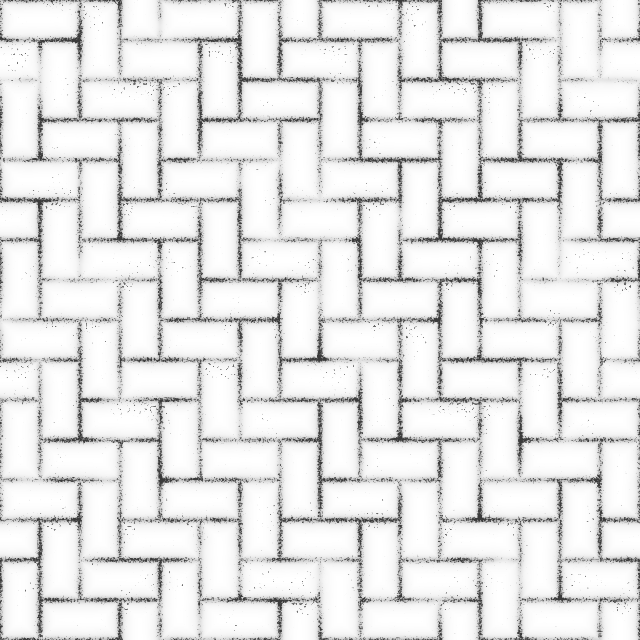
Reproduce this texture map procedurally as a Shadertoy shader.

```glsl
// Herringbone paving: 2x1 bricks on a 16 by 16 cell grid, white with worn, sooty joints.
// A diagonal cell index finds each brick; its edge distance gives joints and shading,
// and wrapping gradient noise breaks the joints into grains and scatters grit.

const float CELLS = 16.0;
const float GRAIN_FINE = 400.0;
const float GRAIN_COARSE = 240.0;
const float JOINT_WIDTH = 0.078;
const float INK_TONE = 0.23;

// Random unit vector for a lattice point
vec2 gradientAt(vec2 cell, float period, uint seed) {
    uvec2 c = uvec2(mod(cell, period));
    uint h = (c.x + seed * 977u) * 1597334677u ^ (c.y + 131u) * 3812015801u;
    h = (h ^ (h >> 15)) * 2246822519u;
    h ^= h >> 13;
    float angle = float(h & 65535u) / 65536.0 * 6.28319;
    return vec2(cos(angle), sin(angle));
}

// Gradient noise, about -0.7 to 0.7, wrapping after a whole period
float wrapNoise(vec2 uv, float period, uint seed) {
    vec2 p = uv * period;
    vec2 i = floor(p), f = p - i;
    vec2 u = f * f * f * (f * (f * 6.0 - 15.0) + 10.0);
    vec2 e = vec2(1.0, 0.0);
    float a = dot(gradientAt(i, period, seed), f);
    float b = dot(gradientAt(i + e.xy, period, seed), f - e.xy);
    float c = dot(gradientAt(i + e.yx, period, seed), f - e.yx);
    float d = dot(gradientAt(i + e.xx, period, seed), f - e.xx);
    return mix(mix(a, b, u.x), mix(c, d, u.x), u.y);
}

// Position inside the brick (xy) and the brick size (zw), in cells
vec4 herringbone(vec2 p) {
    vec2 cell = floor(p), f = p - cell;
    float k = mod(cell.x - cell.y + 3.0, 4.0);
    if (k < 0.5) return vec4(f, 2.0, 1.0);                  // left half, lying
    if (k < 1.5) return vec4(f + vec2(1.0, 0.0), 2.0, 1.0); // right half, lying
    if (k < 2.5) return vec4(f + vec2(0.0, 1.0), 1.0, 2.0); // top half, standing
    return vec4(f, 1.0, 2.0);                               // bottom half, standing
}

// Grey shading: a smudge in the joint, a glow around it and a pale rim on the brick
float brickShade(float edge, float strength) {
    float smudge = 0.1 * strength * exp(-edge * edge * 180.0);
    float glow = 0.09 * strength * exp(-edge * 9.0);
    float rim = 0.022 * (1.0 - smoothstep(0.0, 0.45, edge));
    return 1.0 - smudge - glow - rim;
}

// Joint line plus soot gathered in some corners
float jointDensity(vec2 toEdges, float edge, float strength, float soot) {
    float line = strength * exp(-edge * edge / (JOINT_WIDTH * JOINT_WIDTH));
    float corner = 0.65 * soot * exp(-dot(toEdges, toEdges) * 28.0);
    return line + corner;
}

// Loose grit, densest below the top edge of a brick
float gritDensity(float edge, float belowTop, float cluster) {
    return cluster * (0.38 * exp(-belowTop * 1.6) + 0.28 * exp(-edge * 2.0));
}

void mainImage(out vec4 fragColor, in vec2 fragCoord) {
    vec2 uv = fragCoord / iResolution.xy;

    // Brick geometry
    vec4 brick = herringbone(uv * CELLS);
    vec2 toEdges = min(brick.xy, brick.zw - brick.xy);
    float edge = min(toEdges.x, toEdges.y);
    float belowTop = brick.w - brick.y;

    // Wear fields; the grit clusters recur in each half of the tile
    float strength = clamp(1.06 + 0.9 * wrapNoise(uv, 13.0, 1u)
                                + 0.5 * wrapNoise(uv, 5.0, 7u)
                                + 0.5 * wrapNoise(uv, 37.0, 2u), 0.3, 1.4);
    float soot = smoothstep(0.05, 0.35, wrapNoise(uv, 9.0, 3u));
    float cluster = smoothstep(0.02, 0.38, wrapNoise(fract(uv * 2.0), 9.0, 4u));

    // Joint grains blend softly, loose grit forms sparse crisp dots
    float coarse = wrapNoise(uv, GRAIN_COARSE, 6u);
    float grain = 1.0 * wrapNoise(uv, GRAIN_FINE, 5u) + 0.8 * coarse;
    float gritGrain = 1.3 * coarse + 0.4 * wrapNoise(uv, GRAIN_FINE, 8u);
    float joint = jointDensity(toEdges, edge, strength, soot);
    float grit = gritDensity(edge, belowTop, cluster);
    float jointInk = smoothstep(0.0, 1.1, grain + joint - 0.58);
    float gritInk = 0.75 * smoothstep(0.0, 0.35, gritGrain + grit - 0.78);

    float tone = mix(brickShade(edge, strength), INK_TONE, max(jointInk, gritInk));
    fragColor = vec4(vec3(tone), 1.0);
}
```
